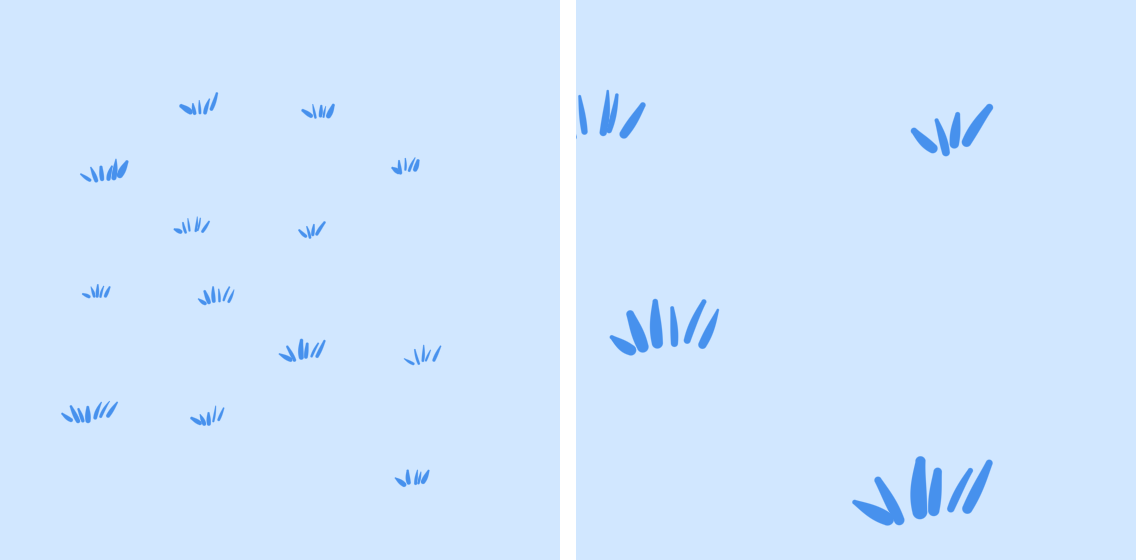
Left: the whole. Right: its middle third, enlarged.
This pattern is drawn by a Shadertoy shader. Its source:

```glsl
const vec3 SKY = vec3(0.82, 0.906, 1.0);
const vec3 GRASS = vec3(0.28, 0.57, 0.93);
const int TUFTS = 13;

float hash(vec2 p) {
    vec3 q = fract(vec3(p.xyx) * 0.1031);
    q += dot(q, q.yzx + 33.33);
    return fract((q.x + q.y) * q.z);
}

// Brush stroke from the origin: round foot, bent and tapered tip
float blade(vec2 p, float angle, float len, float radius, float bend, float taper) {
    float c = cos(angle), s = sin(angle);
    p = vec2(c * p.x - s * p.y, s * p.x + c * p.y);
    float h = clamp(p.y / len, 0.0, 1.0);
    p.x -= bend * len * h * h;
    float width = radius * mix(0.85 + 0.6 * h * (1.0 - h), taper, h * h);
    return length(p - vec2(0.0, len * h)) - width;
}

// Fan of strokes, leaning far left at one end and gently right at the other
float tuft(vec2 p, float id) {
    float size = mix(0.68, 1.05, hash(vec2(id, 3.7)));
    float count = floor(mix(3.0, 6.0, size * size) + 2.0 * hash(vec2(id, 8.1)));
    float d = 1.0;
    for (float i = 0.0; i < count; i++) {
        vec2 key = vec2(i * 7.3 + 1.9, id * 5.1 + 2.3);
        float t = i / (count - 1.0);
        float lean = mix(-1.0, 0.5, pow(t, 0.6)) + 0.3 * (hash(key) - 0.5);
        float len = 0.034 * size * mix(0.6, 1.0, hash(key + 11.0));
        len *= mix(0.7, 1.0, smoothstep(0.0, 0.35, t));
        float radius = 0.0047 * size * mix(0.55, 1.15, hash(key + 23.0));
        radius *= 1.0 + 0.25 * step(0.99, abs(2.0 * t - 1.0));
        float bend = 0.3 * (hash(key + 37.0) - 0.4);
        float taper = mix(0.2, 0.65, hash(key + 41.0));

        // Feet are unevenly spaced on a slightly rising line
        vec2 foot = size * vec2(0.0105 * (i - 0.45 * count), 0.005 * t - 0.016);
        foot += size * 0.007 * (vec2(hash(key + 53.0), hash(key + 67.0)) - 0.5);
        d = min(d, blade(p - foot, lean, len, radius, bend, taper));
    }
    return d;
}

void mainImage(out vec4 fragColor, in vec2 fragCoord) {
    vec2 uv = fragCoord / iResolution.y;
    float aspect = iResolution.x / iResolution.y;
    float d = 1.0;

    // Evenly spread but irregular tuft centres
    for (int k = 0; k < TUFTS; k++) {
        float id = float(k);
        vec2 spread = fract(vec2(0.3, 0.62) + id * vec2(0.7549, 0.5698));
        vec2 centre = mix(vec2(0.12), vec2(0.87, 0.89), spread) * vec2(aspect, 1.0);
        vec2 p = uv - centre;
        if (dot(p, p) < 0.015) d = min(d, tuft(p, id));
    }

    float edge = 0.8 / iResolution.y;
    float ink = 1.0 - smoothstep(-edge, edge, d);
    fragColor = vec4(mix(SKY, GRASS, ink), 1.0);
}
```
